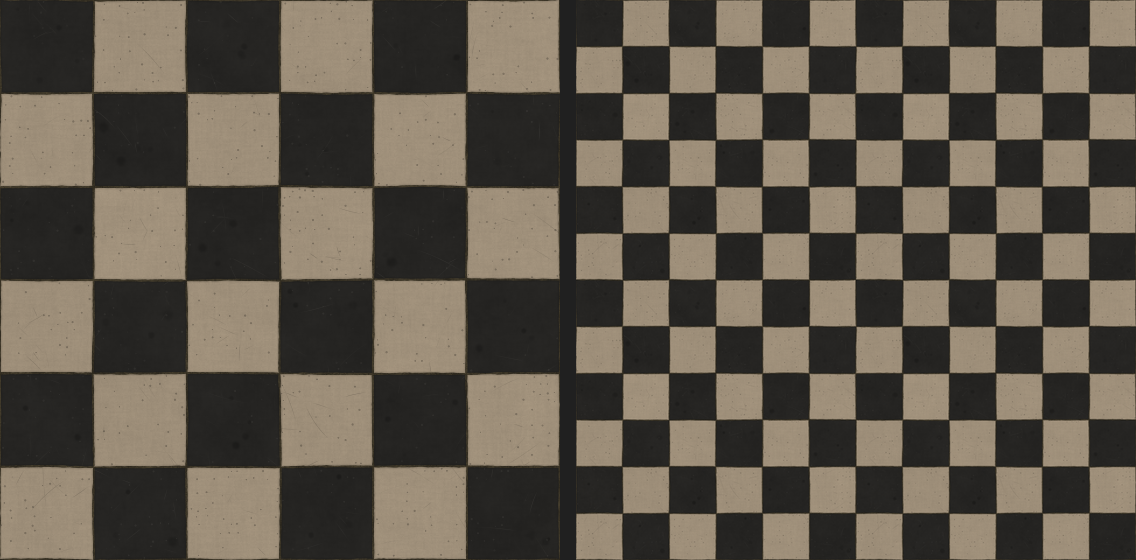
Left: one tile. Right: repeated 2 by 2.
This pattern is drawn by a three.js fragment shader. Its source:

```glsl
// Worn checkerboard floor: a 6 by 6 grid of dark and pale square tiles with thin
// uneven brown joints. Wrapping value noise gives the wandering edges and mottling;
// hashed scratches, pits and stains make each tile differ.
varying vec2 vUv;

const float GRID = 6.0;             // tiles across and down
const float JOINT_HALF = 0.0105;    // half joint width, in tiles
const float EDGE_SOFT = 0.006;      // edge smoothing, in tiles
const float WANDER = 0.014;         // slow drift of the joints
const float CHIP = 0.010;           // small roughness of tile edges
const float PIT_CELLS = 12.0;       // pit cells across one tile
const int SCRATCHES = 9;            // scratches per tile
const int STAINS = 4;               // soft stains per tile
const vec3 PALE = vec3(0.622, 0.562, 0.478);
const vec3 DARK = vec3(0.146, 0.142, 0.134);
const vec3 JOINT = vec3(0.225, 0.200, 0.145);

float hash(vec2 p) {
  vec3 q = fract(vec3(p.xyx) * 0.1031);
  q += dot(q, q.yzx + 33.33);
  return fract((q.x + q.y) * q.z);
}

vec2 hash2(vec2 p) {
  return vec2(hash(p + 17.3), hash(p.yx + 61.7));
}

// Value noise in tile units; freq is whole cells per tile, so it wraps over the grid.
float noise(vec2 p, vec2 freq, float seed) {
  vec2 period = GRID * freq;
  vec2 i = floor(p * freq);
  vec2 f = fract(p * freq);
  f = f * f * (3.0 - 2.0 * f);
  vec2 a = mod(i, period) + seed;
  vec2 b = mod(i + 1.0, period) + seed;
  return mix(mix(hash(a), hash(vec2(b.x, a.y)), f.x),
             mix(hash(vec2(a.x, b.y)), hash(b), f.x), f.y);
}

float mottle(vec2 p) {
  return 0.45 * noise(p, vec2(3.0), 5.0) + 0.30 * noise(p, vec2(9.0), 23.0)
       + 0.25 * noise(p, vec2(27.0), 41.0) - 0.5;
}

// Thin, slightly bent strokes of random place, angle and length.
float scratches(vec2 f, vec2 id) {
  float mark = 0.0;
  for (int k = 0; k < SCRATCHES; k++) {
    vec2 key = id * 13.0 + float(k) * 7.1;
    vec2 shape = hash2(key + 3.7);
    float angle = 6.2832 * hash(key + 9.2);
    vec2 axis = vec2(cos(angle), sin(angle));
    vec2 d = f - hash2(key);
    vec2 q = vec2(dot(d, axis), dot(d, vec2(-axis.y, axis.x)));
    q.y += (shape.y - 0.5) * 1.2 * q.x * q.x;
    float reach = mix(0.06, 0.32, shape.x * shape.x);
    float fade = 1.0 - smoothstep(0.4 * reach, reach, abs(q.x));
    float stroke = 1.0 - smoothstep(0.001, 0.009, abs(q.y));
    mark = max(mark, stroke * fade * mix(0.3, 1.0, shape.y));
  }
  return mark;
}

// Sparse small round pits, each kept inside its own cell.
float pits(vec2 f, vec2 id) {
  vec2 cell = floor(f * PIT_CELLS);
  vec2 key = id * PIT_CELLS + cell;
  vec2 d = fract(f * PIT_CELLS) - mix(vec2(0.25), vec2(0.75), hash2(key));
  float size = mix(0.06, 0.17, hash(key + 8.3));
  return step(0.80, hash(key + 2.9)) * (1.0 - smoothstep(0.4 * size, size + 0.05, length(d)));
}

float stains(vec2 f, vec2 id) {
  float mark = 0.0;
  for (int k = 0; k < STAINS; k++) {
    vec2 key = id * 19.0 + float(k) * 5.3 + 70.0;
    float radius = mix(0.025, 0.08, hash(key + 1.9));
    float d = length(f - mix(vec2(0.1), vec2(0.9), hash2(key)));
    mark = max(mark, (1.0 - smoothstep(0.3 * radius, radius, d)) * hash(key + 4.4));
  }
  return mark;
}

void main() {
  vec2 p = vUv * GRID;

  // Let the joints drift, then find the tile
  vec2 drift = vec2(noise(p, vec2(2.0), 11.0), noise(p, vec2(2.0), 37.0)) - 0.5;
  vec2 w = p + WANDER * drift;
  vec2 id = mod(floor(w), GRID);
  vec2 f = fract(w);
  float isDark = mod(id.x + id.y, 2.0);

  // Tile face: mottling, faint brushed fibres and fine grain
  float fibre = noise(p, vec2(6.0, 60.0), 3.0) + noise(p, vec2(50.0, 5.0), 29.0) - 1.0;
  float grain = noise(p, vec2(80.0), 53.0) - 0.5;
  float shade = 1.0 + mix(0.05, 0.20, isDark) * mottle(p) + 0.022 * fibre + 0.035 * grain;
  shade += 0.03 * (hash(id + 90.0) - 0.5);

  // Wear: strokes darken pale tiles and lighten dark ones
  float patchy = smoothstep(0.25, 0.7, noise(p, vec2(5.0), 67.0));
  shade += mix(-0.11, 0.24, isDark) * scratches(f, id) * patchy;
  shade += mix(-0.22, 0.30, isDark) * pits(f, id) * mix(1.0, patchy, isDark);
  shade -= mix(0.02, 0.22, isDark) * stains(f, id);
  vec3 color = mix(PALE, DARK, isDark) * shade;

  // Rough joint with a slightly dirty rim
  vec2 side = 0.5 - abs(f - 0.5);
  float rough = 0.6 * noise(p, vec2(12.0), 71.0) + 0.4 * noise(p, vec2(36.0), 83.0) - 0.5;
  float edge = min(side.x, side.y) + CHIP * rough;
  color *= 1.0 - 0.10 * (1.0 - smoothstep(JOINT_HALF, JOINT_HALF + 0.025, edge));
  vec3 joint = JOINT * (1.0 + 0.35 * (noise(p, vec2(10.0), 97.0) - 0.5) + 0.3 * grain);
  float face = smoothstep(JOINT_HALF - EDGE_SOFT, JOINT_HALF + EDGE_SOFT, edge);
  gl_FragColor = vec4(mix(joint, color, face), 1.0);
}
```
